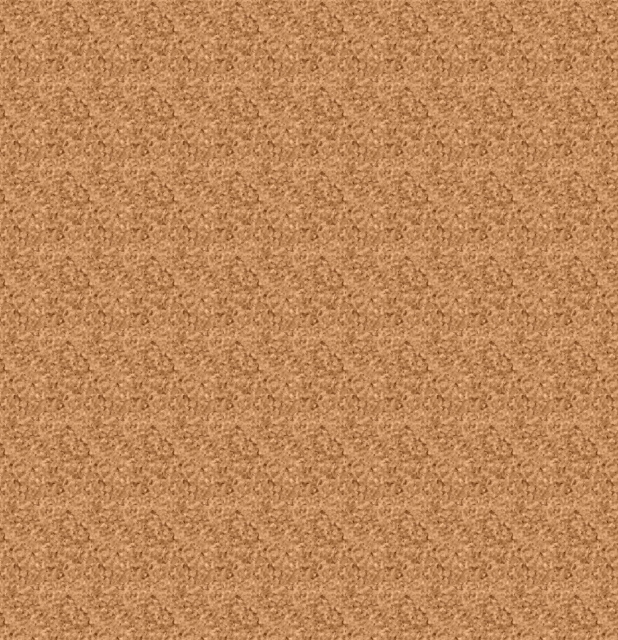
Reproduce this texture procedurally as a Shadertoy shader.

```glsl
// Pressed cork sheet: a square tile of fine tan granules and dark flecks, repeated.

const float TILES_ACROSS = 7.3;
const vec2  TILE_SHIFT   = vec2(0.42, 0.84);   // places the first seam
const vec3  CORK         = vec3(0.769, 0.557, 0.375);
const vec3  FLECK_TINT   = vec3(0.95, 1.0, 0.90);
const float GRANULES     = 28.0;               // cells per tile side
const float GRAIN        = 43.0;
const float FLECKS       = 32.0;
const float PATCHES      = 7.0;
const float GRANULE_GAIN = 0.15;
const float GRAIN_GAIN   = 0.22;
const float RELIEF_GAIN  = 0.16;
const float PATCH_GAIN   = 0.04;
const float FLECK_GAIN   = 0.20;
const float SEAM_GAIN    = 0.016;
const vec2  LIGHT_STEP   = vec2(-0.011, 0.013);
const vec2  CLUSTER_A    = vec2(0.73, 0.63);   // spots where flecks gather
const vec2  CLUSTER_B    = vec2(0.80, 0.23);
const int   SAMPLES      = 2;                  // per pixel side

// Integer hash giving two values in 0..1
vec2 hash2(vec2 cell, float seed) {
    uvec2 v = uvec2(ivec2(cell)) + uvec2(uint(seed) * 747u, uint(seed) * 283u);
    v = v * 1664525u + 1013904223u;
    v.x += v.y * 1664525u;
    v.y += v.x * 1664525u;
    v ^= v >> 16u;
    v.x += v.y * 1664525u;
    v.y += v.x * 1664525u;
    v ^= v >> 16u;
    return vec2(v & 65535u) / 65535.0;
}

// Value noise that wraps once per tile
float tileNoise(vec2 p, float count, float seed) {
    p *= count;
    vec2 i = floor(p), f = fract(p);
    f = f * f * (3.0 - 2.0 * f);
    float a = hash2(mod(i, count), seed).x;
    float b = hash2(mod(i + vec2(1, 0), count), seed).x;
    float c = hash2(mod(i + vec2(0, 1), count), seed).x;
    float d = hash2(mod(i + vec2(1, 1), count), seed).x;
    return mix(mix(a, b, f.x), mix(c, d, f.x), f.y);
}

// Shade of the nearest granule (x) and closeness to its edge (y)
vec2 granule(vec2 p) {
    p *= GRANULES;
    vec2 i = floor(p), f = fract(p);
    float nearest = 9.0, second = 9.0, shade = 0.0;
    for (int y = -1; y <= 1; y++)
    for (int x = -1; x <= 1; x++) {
        vec2 o = vec2(x, y), cell = mod(i + o, GRANULES);
        float d = length(o + hash2(cell, 1.0) - f);
        if (d < nearest) {
            second = nearest;
            nearest = d;
            shade = hash2(cell, 2.0).x;
        } else second = min(second, d);
    }
    return vec2(shade, 1.0 - smoothstep(0.0, 0.25, second - nearest));
}

float cluster(vec2 p, vec2 center) {
    vec2 d = p - center;
    return exp(-dot(d, d) * 90.0);
}

vec3 cork(vec2 p) {
    // Uneven granule outlines
    vec2 warp = vec2(tileNoise(p, 37.0, 3.0), tileNoise(p, 37.0, 4.0)) - 0.5;
    vec2 bent = p + warp * 0.025;
    vec2 g = granule(bent);

    // Granule shade, fine grain and broad patches
    float tone = (g.x - 0.5) * GRANULE_GAIN - g.y * 0.025;
    tone += (tileNoise(p, GRAIN, 5.0) - 0.5) * GRAIN_GAIN;
    tone += (tileNoise(p, PATCHES, 6.0) - 0.5) * PATCH_GAIN;

    // Side-lit relief
    tone += (tileNoise(p, FLECKS, 7.0) - tileNoise(p + LIGHT_STEP, FLECKS, 7.0)) * RELIEF_GAIN;

    // Dark flecks, denser in the clusters
    float gather = cluster(p, CLUSTER_A) + cluster(p, CLUSTER_B);
    float threshold = 0.73 - 0.10 * gather;
    float fleck = smoothstep(threshold, threshold + 0.2, tileNoise(fract(bent), FLECKS, 8.0));

    // Faint broken seam along the tile edges
    vec2 edge = min(p, 1.0 - p);
    float seam = exp(-edge.y * 45.0) + 0.4 * exp(-edge.x * 35.0);
    tone -= seam * SEAM_GAIN * (0.4 + tileNoise(p, 13.0, 9.0));

    return CORK + tone - fleck * FLECK_GAIN * FLECK_TINT;
}

void mainImage(out vec4 fragColor, in vec2 fragCoord) {
    vec3 sum = vec3(0.0);
    for (int y = 0; y < SAMPLES; y++)
    for (int x = 0; x < SAMPLES; x++) {
        vec2 offset = (vec2(x, y) + 0.5) / float(SAMPLES) - 0.5;
        vec2 uv = (fragCoord + offset) / iResolution.x;
        sum += cork(fract(uv * TILES_ACROSS + TILE_SHIFT));
    }
    fragColor = vec4(clamp(sum / float(SAMPLES * SAMPLES), 0.0, 1.0), 1.0);
}
```
